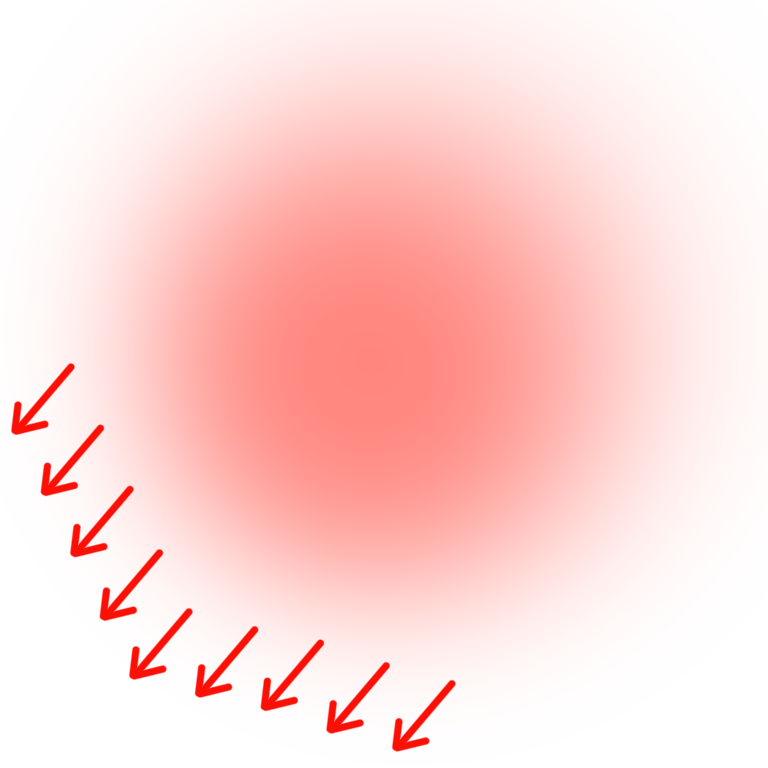
This background is drawn by a Shadertoy shader. Its source:

```glsl
// A soft coral glow on white, with a chain of red arrows along its lower left.
// The glow is a radial falloff whose width and steepness vary with direction;
// each arrow is the union of three rounded line segments, repeated in a loop.

float segmentDistance(vec2 p, vec2 a, vec2 b) {
    vec2 ap = p - a, ab = b - a;
    return length(ap - ab * clamp(dot(ap, ab) / dot(ab, ab), 0.0, 1.0));
}

// Distance to an arrow whose shaft starts at the origin and points down left
float arrowDistance(vec2 p) {
    vec2 tip = vec2(-0.0710, -0.0835);
    float shaft = segmentDistance(p, vec2(0.0), tip);
    float upperBarb = segmentDistance(p, tip + vec2(-0.002, 0.001), tip + vec2(0.002, 0.034));
    float lowerBarb = segmentDistance(p, tip, tip + vec2(0.037, 0.009));
    return min(shaft, min(upperBarb, lowerBarb));
}

// Glow strength: wider and gentler toward the upper right
float glowStrength(vec2 p) {
    float radius = length(p);
    vec2 direction = p / max(radius, 0.0001);
    float width = 0.332 + 0.018 * dot(direction, vec2(0.8, 0.6));
    float steepness = 3.0 - 0.5 * dot(direction, vec2(0.6, 0.8));
    return exp(-pow(radius / width, steepness) - 0.25 * radius);
}

void mainImage(out vec4 fragColor, in vec2 fragCoord) {
    vec2 uv = fragCoord / iResolution.y;
    float pixel = 1.0 / iResolution.y;

    // Background glow
    vec3 coral = vec3(1.0, 0.525, 0.495);
    vec3 color = mix(vec3(1.0), coral, glowStrength(uv - vec2(0.484, 0.531)));

    // Arrow chain: steep run first, then a shallow run after the corner
    float nearest = 1.0;
    for (int i = 0; i < 9; i++) {
        float steep = min(float(i), 4.0);
        float shallow = float(i) - steep;
        vec2 tail = vec2(0.0924, 0.5221)
                  + steep * vec2(0.0384, -0.0797)
                  + shallow * vec2(0.0856, -0.0234);
        // Slight hand-drawn irregularity
        if (i == 3) tail.y -= 0.003;
        if (i == 6) tail.y += 0.006;
        nearest = min(nearest, arrowDistance(uv - tail));
    }
    float ink = 1.0 - smoothstep(-pixel, pixel, nearest - 0.0046);
    color = mix(color, vec3(0.99, 0.06, 0.02), ink);

    fragColor = vec4(color, 1.0);
}
```
